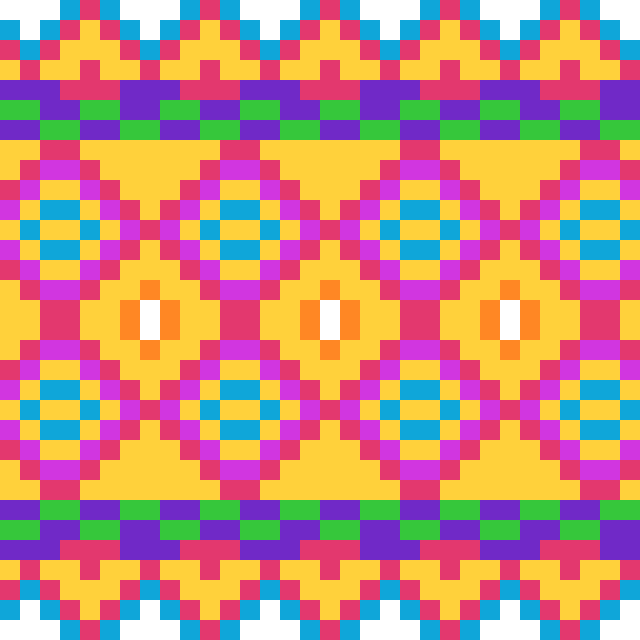
This pattern is drawn by a Shadertoy shader. Its source:

```glsl
// Woven folk band on a coarse square grid: stepped zigzag borders, checked strips
// and a lattice of concentric stepped diamonds with a small eye between them.
// Each cell is coloured by its step distance to a motif centre; rows mirror vertically.

const float GRID = 32.0;          // cells along the canvas height
const float BORDER_PERIOD = 6.0;  // cells per zigzag peak
const float BORDER_CENTER = 4.5;  // middle of the first peak
const float DIAMOND_PERIOD = 9.0; // cells per diamond
const float DIAMOND_CENTER = 3.0; // middle of the first diamond
const float DIAMOND_ROW = 11.0;   // row through the diamond centres
const float CHECK_WIDTH = 2.0;    // cells per check
const int SAMPLES = 3;            // smoothing samples per axis

const vec3 WHITE   = vec3(1.0);
const vec3 YELLOW  = vec3(1.00, 0.82, 0.23);
const vec3 PINK    = vec3(0.89, 0.22, 0.43);
const vec3 MAGENTA = vec3(0.82, 0.21, 0.88);
const vec3 PURPLE  = vec3(0.44, 0.16, 0.78);
const vec3 BLUE    = vec3(0.06, 0.65, 0.85);
const vec3 GREEN   = vec3(0.21, 0.78, 0.23);
const vec3 ORANGE  = vec3(1.00, 0.53, 0.14);

// Distance to the nearest of evenly spaced centres
float repeatDistance(float x, float center, float period) {
    return abs(mod(x - center + 0.5 * period, period) - 0.5 * period);
}

// Stepped peaks outlined in pink and blue, with a notch at the base
vec3 zigzag(float column, float row) {
    float d = floor(repeatDistance(column + 0.5, BORDER_CENTER, BORDER_PERIOD) + 0.5);
    float k = d - row;
    if (row > 2.5 && d < 0.5) return PINK;
    if (k < -0.5) return YELLOW;
    if (k < 0.5) return PINK;
    return k < 1.5 ? BLUE : WHITE;
}

// A row of long bars above two rows of offset checks
vec3 strip(float column, float row) {
    if (row < 4.5)
        return mod(column, BORDER_PERIOD) < 0.5 * BORDER_PERIOD ? PURPLE : PINK;
    float parity = mod(floor(column / CHECK_WIDTH) + row - 5.0, 2.0);
    return parity < 0.5 ? GREEN : PURPLE;
}

// Concentric diamonds, with eyes along the middle of the band
vec3 lattice(float column, float row) {
    float across = floor(repeatDistance(column + 0.5, DIAMOND_CENTER, DIAMOND_PERIOD));
    float eye = 4.0 - across + 15.0 - row;
    if (eye < 0.5) return WHITE;
    if (eye < 1.5) return ORANGE;

    float ring = across + abs(row - DIAMOND_ROW);
    if (ring > 4.5) return YELLOW;
    if (ring > 3.5) return PINK;
    if (ring > 2.5) return MAGENTA;
    return abs(ring - 1.0) < 0.5 ? BLUE : YELLOW;
}

// Rows count inward from the nearer horizontal edge
vec3 pattern(vec2 p) {
    float column = floor(p.x);
    float row = floor(0.5 * GRID - abs(p.y - 0.5 * GRID));
    if (row < 3.5) return zigzag(column, row);
    if (row < 6.5) return strip(column, row);
    return lattice(column, row);
}

void mainImage(out vec4 fragColor, in vec2 fragCoord) {
    // Average a small sample grid to smooth the cell edges
    vec3 color = vec3(0.0);
    for (int j = 0; j < SAMPLES; j++) {
        for (int i = 0; i < SAMPLES; i++) {
            vec2 offset = (vec2(i, j) + 0.5) / float(SAMPLES) - 0.5;
            color += pattern((fragCoord + offset) * GRID / iResolution.y);
        }
    }
    fragColor = vec4(color / float(SAMPLES * SAMPLES), 1.0);
}
```
